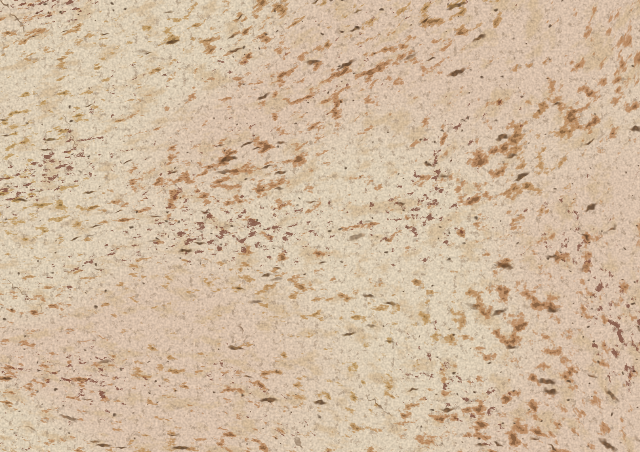
A Shadertoy shader for this texture:

```glsl
const vec3 CREAM  = vec3(0.860, 0.800, 0.705);
const vec3 BLUSH  = vec3(0.845, 0.750, 0.665);
const vec3 SAND   = vec3(0.800, 0.695, 0.555);
const vec3 GREY   = vec3(0.640, 0.550, 0.460);
const vec3 RUST   = vec3(0.700, 0.485, 0.310);
const vec3 OCHRE  = vec3(0.720, 0.560, 0.320);
const vec3 MAROON = vec3(0.460, 0.270, 0.210);
const vec3 UMBER  = vec3(0.350, 0.250, 0.165);

vec2 hash2(vec2 p) {
    vec3 h = fract(p.xyx * vec3(0.1031, 0.1030, 0.0973));
    h += dot(h, h.yzx + 33.33);
    return fract((h.xx + h.yz) * h.zy);
}

mat2 rotation(float angle) {
    float c = cos(angle), s = sin(angle);
    return mat2(c, s, -s, c);
}

float cornerSlope(vec2 cell, vec2 offset) {
    float angle = 6.2832 * hash2(cell).x;
    return dot(vec2(cos(angle), sin(angle)), offset);
}

float gradientNoise(vec2 p) {
    vec2 i = floor(p), f = p - i;
    vec2 u = f * f * f * (f * (f * 6.0 - 15.0) + 10.0);
    vec2 e = vec2(1.0, 0.0);
    float low  = mix(cornerSlope(i, f), cornerSlope(i + e, f - e), u.x);
    float high = mix(cornerSlope(i + e.yx, f - e.yx), cornerSlope(i + 1.0, f - 1.0), u.x);
    return mix(low, high, u.y);
}

float fbm(vec2 p) {
    float sum = 0.0, amp = 1.0;
    for (int i = 0; i < 4; i++) {
        sum += amp * gradientNoise(p);
        p = p * 2.03 + 19.7;
        amp *= 0.6;
    }
    return sum;
}

// Scattered soft ellipses, one per grid cell; chance is the share of cells filled
float flecks(vec2 p, vec2 cell, vec2 radius, float chance, float seed) {
    vec2 home = floor(p / cell);
    float cover = 0.0;
    for (int y = -1; y <= 1; y++)
    for (int x = -1; x <= 1; x++) {
        vec2 id = home + vec2(x, y);
        vec2 place = hash2(id + seed), trait = hash2(id + seed + 71.3);
        vec2 d = p - (id + 0.1 + 0.8 * place) * cell;
        d = rotation(0.7 * (fract(trait.x * 57.0) - 0.5)) * d;
        vec2 size = radius * mix(0.4, 1.0, trait.y * trait.y);
        float soft = max(0.3, 0.8 / (iResolution.y * size.y));
        float shape = 1.0 - smoothstep(1.0 - soft, 1.0 + soft, length(d / size));
        cover = max(cover, shape * smoothstep(trait.x, trait.x + 0.08, chance));
    }
    return cover;
}

// Bedding coordinates: falling to the right low down, rising higher up
vec2 bedding(vec2 p) {
    float slope = mix(-0.22, 0.42, p.y);
    return vec2(p.x, p.y - slope * (p.x - 0.7) + 0.03 * gradientNoise(p * 3.0));
}

// Cloudy ground with fine crystalline grain
vec3 ground(vec2 p, vec2 q) {
    float pink = gradientNoise(q * vec2(1.6, 3.0) + 4.0) + 0.35 * (p.x - 0.6);
    vec3 color = mix(CREAM, BLUSH, smoothstep(-0.25, 0.25, pink));
    color = mix(color, SAND, 0.7 * smoothstep(0.0, 0.6, fbm(q * vec2(14.0, 24.0) + 8.0)));
    color = mix(color, GREY, 0.6 * smoothstep(0.15, 0.75, fbm(p * 65.0 + 31.0)));
    float grain = 0.12 * gradientNoise(p * 215.0) + 0.07 * gradientNoise(p * 120.0 + 5.0);
    return color * (1.01 + grain);
}

void mainImage(out vec4 fragColor, in vec2 fragCoord) {
    vec2 p = fragCoord / iResolution.y;
    vec2 q = bedding(p);
    vec2 ragged = 0.005 * vec2(gradientNoise(p * 85.0), gradientNoise(p * 85.0 + 40.0));
    float band = gradientNoise(q * vec2(2.2, 5.5) + 12.0);
    float cluster = gradientNoise(q * vec2(3.5, 5.0) + 27.0);
    vec3 color = ground(p, q);

    // Rust and ochre stains gathered in bands, with darker cores
    float stain = fbm(q * vec2(25.0, 42.0)) + 0.6 * band;
    float yellow = smoothstep(-0.15, 0.3, gradientNoise(p * 2.3 + 50.0) + 0.3 * (0.5 - p.x));
    vec3 tint = mix(RUST, OCHRE, yellow);
    color = mix(color, tint, 0.75 * smoothstep(0.24, 0.58, stain));
    color = mix(color, tint * 0.65, 0.7 * smoothstep(0.58, 0.85, stain));

    // Maroon knots
    float knot = fbm(q * vec2(42.0, 60.0) + 90.0) + 1.1 * cluster;
    color = mix(color, MAROON, 0.75 * smoothstep(0.6, 0.95, knot));

    // Dark mineral flecks along the bedding, and small round specks
    float dark = flecks(q + ragged, vec2(0.060, 0.034), vec2(0.019, 0.0048), 0.17 + 0.35 * band, 3.0);
    float specks = flecks(p + ragged, vec2(0.024), vec2(0.0036, 0.0029), 0.16 + 0.35 * cluster, 11.0);
    float mottle = smoothstep(-0.4, 0.2, gradientNoise(p * 110.0 + 60.0));
    color = mix(color, mix(tint * 0.72, UMBER, mottle), 0.85 * dark);
    color = mix(color, UMBER * 0.8, 0.75 * specks);

    // Sparse broken cracks running down to the right
    vec2 along = rotation(0.95) * p + 2.5 * ragged;
    float crack = flecks(along, vec2(0.34, 0.21), vec2(0.1, 0.0035), 0.3, 23.0);
    crack *= smoothstep(-0.25, 0.2, gradientNoise(p * 32.0 + 7.0));
    color = mix(color, UMBER * 1.15, 0.65 * crack);

    fragColor = vec4(color, 1.0);
}
```
